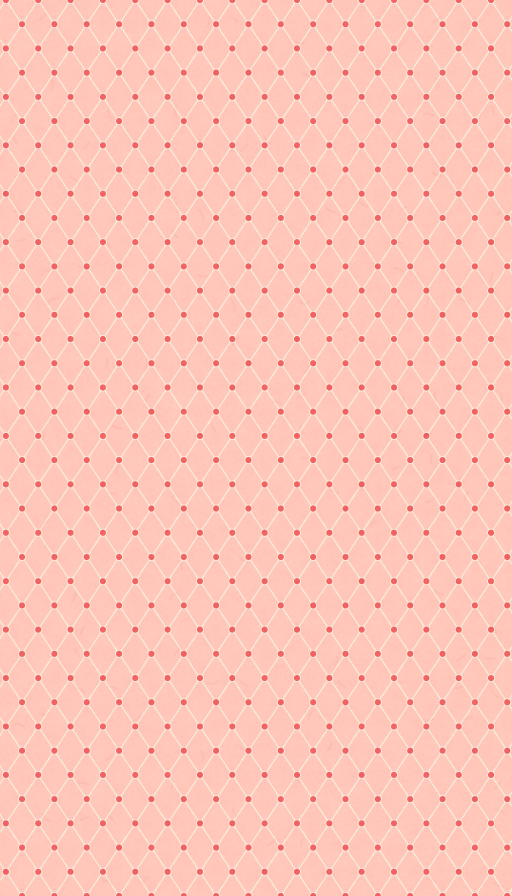
This pattern is drawn by a WebGL 1 fragment shader. Its source:

```glsl
precision highp float;

uniform vec2 u_resolution;

vec2 hash2(vec2 cell) {
  vec2 h = vec2(dot(cell, vec2(127.1, 311.7)), dot(cell, vec2(269.5, 183.3)));
  return fract(sin(h) * 43758.55);
}

// Distance to the nearest scattered feature point
float cellular(vec2 p) {
  vec2 cell = floor(p);
  float nearest = 2.0;
  for (int j = -1; j <= 1; j++) {
    for (int i = -1; i <= 1; i++) {
      vec2 neighbour = cell + vec2(float(i), float(j));
      nearest = min(nearest, distance(p, neighbour + hash2(neighbour)));
    }
  }
  return nearest;
}

// Sparse short fibres, each at its own angle
float fibres(vec2 p) {
  vec2 cell = floor(p);
  vec2 rnd = hash2(cell + 37.0);
  vec2 q = fract(p) - 0.3 - 0.4 * hash2(cell);
  float angle = 6.2832 * rnd.x;
  q = mat2(cos(angle), -sin(angle), sin(angle), cos(angle)) * q;
  float strand = length(vec2(max(abs(q.x) - 0.14, 0.0), q.y + 1.2 * q.x * q.x));
  return step(0.72, rnd.y) * (1.0 - smoothstep(0.01, 0.06, strand));
}

float coverage(float signedDistance, float pixel) {
  return clamp(0.5 - signedDistance / pixel, 0.0, 1.0);
}

void main() {
  float pixel = 1.0 / u_resolution.y;
  vec2 p = gl_FragCoord.xy * pixel;

  // Diagonal lattice: lines at whole u or v, dots where both are whole
  vec2 period = vec2(0.0361, 1.0 / 18.5);
  vec2 k = (p - vec2(0.0246, 0.0)) / period;
  vec2 uv = vec2(k.x + k.y, k.x - k.y);
  vec2 offset = uv - floor(uv + 0.5);
  float lineDistance = min(abs(offset.x), abs(offset.y)) / length(1.0 / period);
  float dotDistance = length(0.5 * vec2(offset.x + offset.y, offset.x - offset.y) * period);

  // Paper: soft mottling, fine grain and fibres
  float mottle = cellular(p * 45.0) - 0.5;
  float grain = cellular(p * 210.0) - 0.5;
  float tone = 0.018 * mottle + 0.022 * grain - 0.03 * fibres(p * 28.0);

  vec3 color = vec3(1.0, 0.78, 0.73) + tone * vec3(0.3, 1.0, 1.0);

  // Cream trellis with a rim around each dot
  float trellis = coverage(lineDistance - 0.0008, pixel) * (0.92 + 0.2 * grain);
  float rim = coverage(dotDistance - 0.0045, pixel);
  color = mix(color, vec3(0.97, 0.92, 0.86) + 0.5 * tone, max(trellis, rim));

  // Coral dots
  color = mix(color, vec3(0.95, 0.39, 0.39) + tone, coverage(dotDistance - 0.0034, pixel));

  gl_FragColor = vec4(color, 1.0);
}
```
